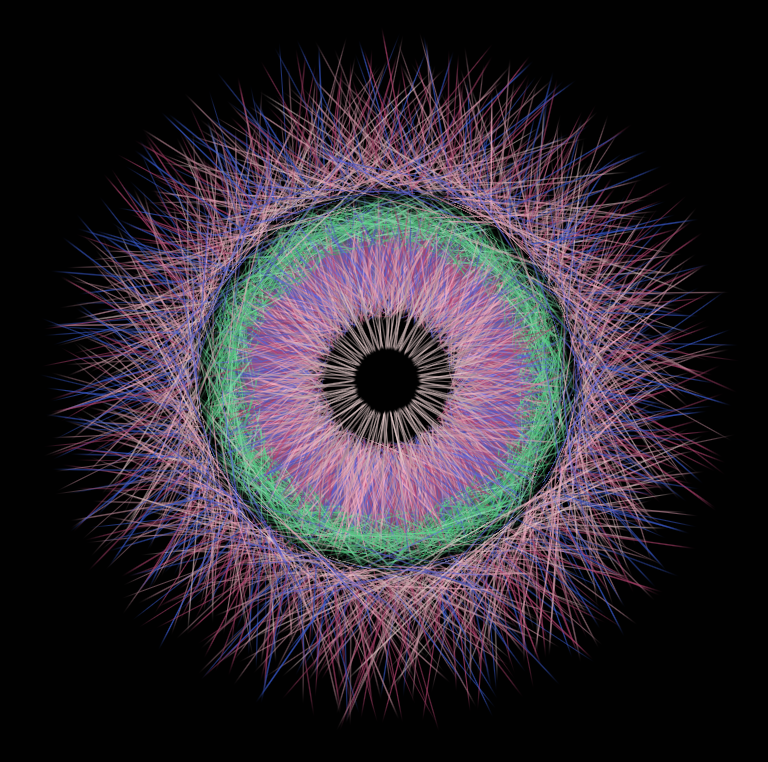
Write a WebGL 2 fragment shader that draws this background.

```glsl
#version 300 es
precision highp float;

uniform vec2 u_resolution;
out vec4 fragColor;

const float TAU = 6.2831853;
const vec2 CENTER_SHIFT = vec2(0.004, 0.001);

// Strand colours
const vec3 BACKDROP = vec3(0.002);
const vec3 PINK = vec3(0.88, 0.63, 0.70);
const vec3 CREAM = vec3(0.84, 0.74, 0.74);
const vec3 CRIMSON = vec3(0.68, 0.25, 0.42);
const vec3 BLUE = vec3(0.33, 0.36, 0.78);
const vec3 DEEP_BLUE = vec3(0.20, 0.32, 0.74);
const vec3 GREEN = vec3(0.32, 0.78, 0.50);
const vec3 MINT = vec3(0.48, 0.78, 0.62);
const vec3 IRIS_HAZE = vec3(0.50, 0.34, 0.52);
const vec3 GREEN_HAZE = vec3(0.25, 0.56, 0.41);
const mat3 IRIS_COLORS = mat3(PINK, CRIMSON, BLUE);
const mat3 GREEN_COLORS = mat3(GREEN, GREEN * 0.9, MINT);
const mat3 LASH_COLORS = mat3(CRIMSON * 0.9, PINK * 0.7, DEEP_BLUE);
const mat3 PALE_COLORS = mat3(PINK, CREAM * 0.95, PINK * 0.85);
const mat3 RING_COLORS = mat3(PINK, CREAM, BLUE);
const mat3 SPIKE_COLORS = mat3(CREAM, CREAM * 0.75, CREAM * 0.9);

// Radial ranges: where strands start, and where they end
const vec2 IRIS_START = vec2(0.078, 0.125);
const vec2 IRIS_END = vec2(0.160, 0.255);
const vec2 BLUSH_START = vec2(0.076, 0.105);
const vec2 BLUSH_END = vec2(0.130, 0.205);
const vec2 GREEN_START = vec2(0.165, 0.205);
const vec2 GREEN_END = vec2(0.215, 0.264);
const vec2 LASH_START = vec2(0.240, 0.285);
const vec2 LASH_END = vec2(0.335, 0.468);
const vec2 PALE_START = vec2(0.243, 0.262);
const vec2 PALE_END = vec2(0.285, 0.425);
const vec2 RING_START = vec2(0.195, 0.260);
const vec2 RING_END = vec2(0.262, 0.340);
const vec2 SPIKE_START = vec2(0.038, 0.042);
const vec2 SPIKE_END = vec2(0.095, 0.160);

const int IRIS_LAYERS = 38;
const int BLUSH_LAYERS = 10;
const int OUTER_LAYERS = 20;
const int RING_LAYERS = 14;
const int SPIKE_LAYERS = 5;
const float HALF_WIDTH = 0.0008;
const float TIP_FADE = 0.035;

vec3 hash3(vec2 p) {
    vec3 h = fract(vec3(p.xyx) * vec3(0.1031, 0.1030, 0.0973));
    h += dot(h, h.yxz + 33.33);
    return fract((h.xxy + h.yzz) * h.zyx);
}

// Ring of straight strands, all tangent to one circle and cut to random lengths
vec3 strands(vec3 color, vec2 q, float seed, float count, float tangent,
             vec2 startRange, vec2 endRange, float opacity, mat3 palette) {
    float r = length(q);
    if (r < max(tangent, startRange.x) || r > endRange.y) return color;
    float spin = mod(seed, 2.0) < 0.5 ? -1.0 : 1.0;

    // Angle of the tangent point for a strand passing through q
    float foot = atan(q.y, q.x) - spin * acos(min(tangent / r, 1.0));
    float phase = hash3(vec2(seed, 7.0)).x;
    float id = floor(foot / TAU * count + phase);
    vec3 h = hash3(vec2(mod(id, count) + 3.0, seed + 11.0));
    vec3 k = hash3(vec2(mod(id, count) + 91.0, seed + 57.0));
    float angle = (id - phase + 0.5 + 0.7 * (h.x - 0.5)) * TAU / count;

    float dist = abs(dot(q, vec2(cos(angle), sin(angle))) - tangent);
    float coverage = clamp((HALF_WIDTH * (0.7 + 0.6 * k.x) - dist) * u_resolution.y * 0.85 + 0.5, 0.0, 1.0);
    float first = mix(startRange.x, startRange.y, h.y);
    float last = mix(endRange.x, endRange.y, h.z);
    float reach = smoothstep(0.0, 0.006, r - first) * smoothstep(0.0, TIP_FADE, last - r);

    // Blue gathers near the vertical axis
    float pick = k.y + 0.06 * sin(2.0 * angle + 0.8 * sin(3.0 * angle)) - 0.07 * cos(2.0 * angle);
    vec3 tint = pick < 0.38 ? palette[0] : (pick < 0.64 ? palette[1] : palette[2]);
    return mix(color, tint * (0.85 + 0.3 * k.z), coverage * reach * opacity * (0.6 + 0.4 * h.x));
}

void main() {
    vec2 q = (gl_FragCoord.xy - 0.5 * u_resolution) / u_resolution.y - CENTER_SHIFT;
    float r = length(q);
    float theta = atan(q.y, q.x);
    float ragged = r + 0.007 * sin(9.0 * theta + 2.0 * sin(5.0 * theta)) + 0.005 * sin(31.0 * theta);

    // Soft haze under the dense fibres
    vec3 color = mix(BACKDROP, GREEN_HAZE, 0.6 * smoothstep(0.230, 0.205, r));
    color = mix(color, IRIS_HAZE, smoothstep(0.205, 0.175, r));
    color = mix(BACKDROP, color, smoothstep(0.088, 0.118, ragged));

    // Slanted iris fibres woven with the green band
    for (int i = 0; i < IRIS_LAYERS; i++) {
        float seed = float(i);
        vec3 h = hash3(vec2(seed, 23.0));
        color = strands(color, q, seed, 54.0, 0.085 * h.x,
                        IRIS_START, IRIS_END, 0.72, IRIS_COLORS);
        color = strands(color, q, seed + 100.0, 38.0, mix(0.130, 0.244, h.y),
                        GREEN_START, GREEN_END, 0.85, GREEN_COLORS);
    }

    // Pale blush around the inner rim
    for (int i = 0; i < BLUSH_LAYERS; i++) {
        float seed = float(i) + 600.0;
        color = strands(color, q, seed, 46.0, 0.06 * hash3(vec2(seed, 9.0)).x,
                        BLUSH_START, BLUSH_END, 0.65, PALE_COLORS);
    }

    // Long dark lashes, then paler strands
    for (int i = 0; i < OUTER_LAYERS; i++) {
        float seed = float(i) + 200.0;
        vec3 h = hash3(vec2(seed, 41.0));
        color = strands(color, q, seed, 50.0, mix(0.03, 0.19, h.x),
                        LASH_START, LASH_END, 0.82, LASH_COLORS);
        color = strands(color, q, seed + 100.0, 40.0, mix(0.10, 0.262, sqrt(h.y)),
                        PALE_START, PALE_END, 0.74, PALE_COLORS);
    }

    // Grazing strands that cross the rim of the green band
    for (int i = 0; i < RING_LAYERS; i++) {
        float seed = float(i) + 500.0;
        color = strands(color, q, seed, 24.0, mix(0.190, 0.270, sqrt(hash3(vec2(seed, 5.0)).x)),
                        RING_START, RING_END, 0.75, RING_COLORS);
    }

    // Near-radial spikes around the dark pupil
    for (int i = 0; i < SPIKE_LAYERS; i++) {
        float seed = float(i) + 400.0;
        color = strands(color, q, seed, 38.0, 0.008 * hash3(vec2(seed, 3.0)).y,
                        SPIKE_START, SPIKE_END, 0.85, SPIKE_COLORS);
    }
    fragColor = vec4(color, 1.0);
}
```
